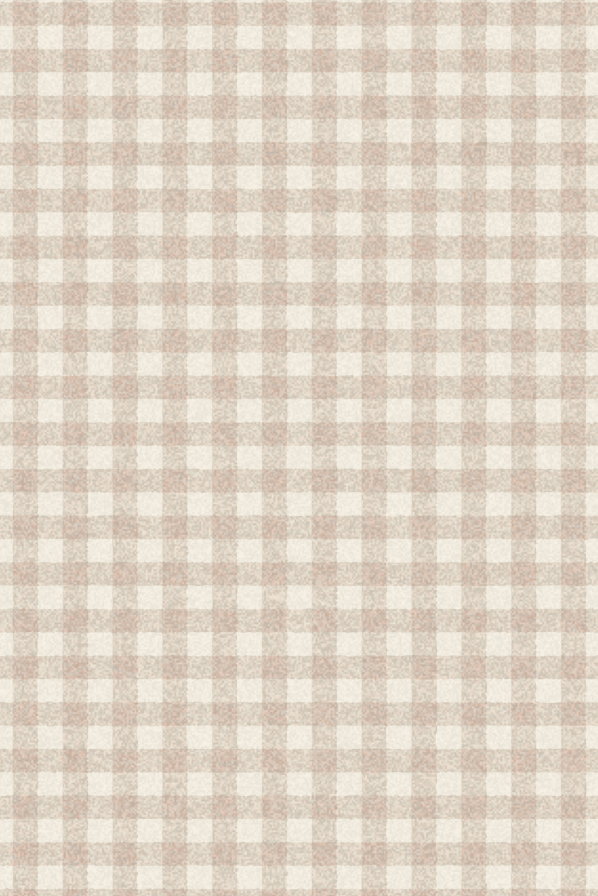
Give the GLSL for this pattern, as a Shadertoy shader.

```glsl
#define REPEATS vec2(12.0, 19.2)
#define BAND_CENTRE vec2(0.508, 0.90)
#define BAND_WIDTH 0.5
#define GRAIN_CELLS 470.0
#define GRAIN_DEPTH 0.15
#define FLECK_TINT 0.045
#define EDGE_WOBBLE 0.018
#define CREAM vec3(0.940, 0.920, 0.870)
#define LINEN vec3(0.870, 0.828, 0.768)
#define ROSE_BEIGE vec3(0.830, 0.758, 0.698)

float hash(vec2 p) {
    vec3 q = fract(p.xyx * vec3(0.1031, 0.1030, 0.0973));
    q += dot(q, q.yzx + 33.33);
    return fract((q.x + q.y) * q.z);
}

float valueNoise(vec2 p) {
    vec2 cell = floor(p);
    vec2 f = fract(p);
    f = f * f * (3.0 - 2.0 * f);
    float low = mix(hash(cell), hash(cell + vec2(1.0, 0.0)), f.x);
    float high = mix(hash(cell + vec2(0.0, 1.0)), hash(cell + 1.0), f.x);
    return mix(low, high, f.y);
}

// Coverage of the vertical (x) and horizontal (y) bands
vec2 bands(vec2 grid, vec2 softness) {
    vec2 fromCentre = abs(fract(grid - BAND_CENTRE + 0.5) - 0.5);
    vec2 edge = vec2(0.5 * BAND_WIDTH);
    return 1.0 - smoothstep(edge - softness, edge + softness, fromCentre);
}

void mainImage(out vec4 fragColor, in vec2 fragCoord) {
    vec2 uv = fragCoord / iResolution.xy;
    vec2 cloth = fragCoord / iResolution.y;

    // Fine fibre grain, with a coarser layer for uneven dye
    float fine = valueNoise(cloth * GRAIN_CELLS) - 0.5;
    float coarse = valueNoise(cloth * GRAIN_CELLS * 0.47 + 71.3) - 0.5;
    float grain = 0.8 * fine + 0.2 * coarse;
    float fleck = valueNoise(cloth * GRAIN_CELLS * 0.8 + 137.9) - 0.5;

    // Woven check with slightly fuzzy borders
    vec2 softness = 0.75 * REPEATS / iResolution.xy;
    vec2 wobble = EDGE_WOBBLE * vec2(fine + coarse, fleck + coarse);
    vec2 band = bands(uv * REPEATS + wobble, softness);
    float layers = band.x + band.y;
    vec3 color = mix(CREAM, LINEN, min(layers, 1.0));
    color = mix(color, ROSE_BEIGE, max(layers - 1.0, 0.0));

    // Dyed bands show more grain and warm flecks than the cream ground
    float dyed = min(layers, 1.0);
    color += grain * GRAIN_DEPTH * mix(0.45, 1.0, dyed);
    color += fleck * FLECK_TINT * layers * vec3(0.4, -0.4, -0.6);

    fragColor = vec4(clamp(color, 0.0, 1.0), 1.0);
}
```
